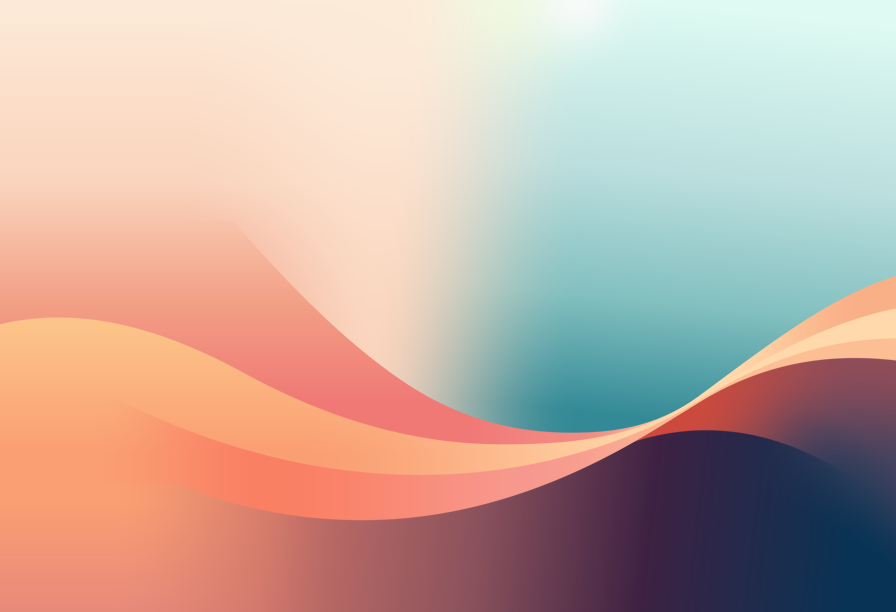
This background is drawn by a Shadertoy shader. Its source:

```glsl
// Soft peach-to-teal sky above a twisting coral ribbon and a dark lower wave.

// Sky
const vec3 CREAM       = vec3(0.99, 0.92, 0.85);
const vec3 PEACH       = vec3(0.98, 0.83, 0.74);
const vec3 SALMON      = vec3(0.95, 0.62, 0.52);
const vec3 ROSE        = vec3(0.94, 0.47, 0.46);
const vec3 MINT        = vec3(0.87, 0.98, 0.95);
const vec3 AQUA        = vec3(0.73, 0.87, 0.87);
const vec3 TEAL        = vec3(0.51, 0.75, 0.75);
const vec3 DEEP_TEAL   = vec3(0.20, 0.54, 0.59);
const vec3 PALE_LIME   = vec3(0.95, 0.98, 0.87);
const vec2 GLOW_POS    = vec2(0.645, 1.0);
const vec2 LIME_POS    = vec2(0.565, 1.0);

// Ribbon
const vec3 APRICOT     = vec3(0.99, 0.77, 0.54);
const vec3 ORANGE      = vec3(0.98, 0.62, 0.45);
const vec3 DUSTY_CORAL = vec3(0.91, 0.54, 0.48);
const vec3 CORAL       = vec3(0.98, 0.50, 0.39);
const vec3 PINK        = vec3(0.97, 0.60, 0.56);
const vec3 LIGHT_PEACH = vec3(1.00, 0.85, 0.67);
const vec3 WARM_PEACH  = vec3(0.98, 0.69, 0.53);

// Lower waves
const vec3 CLAY        = vec3(0.80, 0.45, 0.41);
const vec3 MAUVE       = vec3(0.54, 0.32, 0.36);
const vec3 PLUM        = vec3(0.24, 0.13, 0.26);
const vec3 NAVY        = vec3(0.03, 0.20, 0.33);
const vec3 BRICK       = vec3(0.80, 0.29, 0.24);
const vec3 WINE        = vec3(0.56, 0.30, 0.35);
const vec3 DUSK        = vec3(0.27, 0.26, 0.37);

// Blends four colours at increasing stops.
vec3 ramp(float t, vec4 stops, vec3 a, vec3 b, vec3 c, vec3 d) {
    vec3 col = mix(a, b, clamp((t - stops.x) / (stops.y - stops.x), 0.0, 1.0));
    col = mix(col, c, clamp((t - stops.y) / (stops.z - stops.y), 0.0, 1.0));
    return mix(col, d, clamp((t - stops.z) / (stops.w - stops.z), 0.0, 1.0));
}

// Cubic segment between two knots of (position, height, slope).
float segment(float x, vec3 a, vec3 b) {
    float w = b.x - a.x;
    float t = clamp((x - a.x) / w, 0.0, 1.0);
    float s = 1.0 - t;
    return mix(a.y, b.y, t * t * (3.0 - 2.0 * t)) + w * t * s * (a.z * s - b.z * t);
}

// Smooth curve through five knots.
float curve(float x, vec3 a, vec3 b, vec3 c, vec3 d, vec3 e) {
    if (x < b.x) return segment(x, a, b);
    if (x < c.x) return segment(x, b, c);
    if (x < d.x) return segment(x, c, d);
    return segment(x, d, e);
}

// Antialiased coverage of the area below an edge.
float below(float y, float edge) {
    float soft = 0.8 / iResolution.y;
    return smoothstep(-soft, soft, edge - y);
}

float glow(vec2 p, vec2 center, float radius) {
    vec2 d = (p - center) * vec2(iResolution.x / iResolution.y, 1.0) / radius;
    return exp(-dot(d, d));
}

void mainImage(out vec4 fragColor, in vec2 fragCoord) {
    vec2 p = fragCoord / iResolution.xy;
    float x = p.x, y = p.y;

    // Ribbon edges, from back to front
    float backEdge = curve(x, vec3(0.260, 0.639, -1.68), vec3(0.456, 0.371, -0.95),
        vec3(0.638, 0.293, 0.0), vec3(0.781, 0.354, 1.08), vec3(1.0, 0.549, 0.44));
    float crestEdge = curve(x, vec3(0.0, 0.470, 0.35), vec3(0.273, 0.390, -0.80),
        vec3(0.560, 0.274, 0.0), vec3(0.781, 0.350, 0.93), vec3(1.0, 0.496, 0.29));
    float foldEdge = curve(x, vec3(0.130, 0.348, -0.73), vec3(0.469, 0.224, 0.0),
        vec3(0.625, 0.252, 0.37), vec3(0.781, 0.346, 0.92), vec3(1.0, 0.447, 0.0));
    float frontEdge = curve(x, vec3(0.195, 0.211, -0.61), vec3(0.404, 0.150, 0.0),
        vec3(0.716, 0.285, 0.86), vec3(0.781, 0.343, 0.90), vec3(1.0, 0.411, -0.17));
    float darkEdge = 0.297 - 2.9 * (x - 0.788) * (x - 0.788);

    // Sky: warm on the left, cool on the right
    vec3 blush = ramp(1.0 - y, vec4(0.0, 0.30, 0.50, 0.66), CREAM, PEACH, SALMON, ROSE);
    vec3 cream = mix(PEACH, CREAM, smoothstep(0.35, 1.0, y));
    vec3 warm = mix(blush, cream, smoothstep(0.20, 0.42, x));
    float lift = y + 0.15 * (x - 0.70);
    vec3 cool = ramp(1.0 - lift, vec4(0.0, 0.28, 0.49, 0.68), MINT, AQUA, TEAL, DEEP_TEAL);
    float start = mix(0.37, 0.46, y);
    vec3 col = mix(warm, cool, smoothstep(start, start + mix(0.27, 0.20, y), x));
    col = mix(col, PALE_LIME, 0.75 * glow(p, LIME_POS, 0.10));
    col = mix(col, vec3(0.98), 0.9 * glow(p, GLOW_POS, 0.065));

    // Back band: rose on the left, peach past the twist
    vec3 back = mix(blush, PINK, 0.5 * smoothstep(0.50, 0.64, x));
    back = mix(back, LIGHT_PEACH, smoothstep(0.64, 0.78, x));
    back = mix(back, WARM_PEACH, smoothstep(0.80, 0.96, x));
    col = mix(col, back, below(y, backEdge));

    // Middle band with its broad orange body
    vec3 body = ramp(1.0 - y, vec4(0.53, 0.74, 0.82, 1.0), APRICOT, ORANGE, ORANGE, DUSTY_CORAL);
    vec3 middle = mix(body, LIGHT_PEACH, smoothstep(0.32, 0.80, x));
    col = mix(col, middle, below(y, crestEdge));

    // Front band, its left end melting into the body
    vec3 front = mix(CORAL, PINK, smoothstep(0.30, 0.62, x));
    front = mix(front, mix(WARM_PEACH, LIGHT_PEACH, 0.35), smoothstep(0.60, 0.80, x));
    front = mix(body, front, smoothstep(0.10, 0.30, x));
    col = mix(col, front, below(y, foldEdge));

    // Shadow below the ribbon, with a red glow by the twist
    vec3 shade = ramp(x + 0.08 * (0.2 - y), vec4(0.30, 0.54, 0.73, 0.96), CLAY, MAUVE, PLUM, NAVY);
    vec3 red = mix(BRICK, WINE, smoothstep(0.76, 0.96, x));
    red = mix(red, DUSK, smoothstep(0.0, 0.19, frontEdge - y) * smoothstep(0.72, 0.94, x));
    float darkFill = mix(below(y, darkEdge), smoothstep(0.10, -0.12, y - darkEdge),
        smoothstep(0.84, 0.96, x));
    vec3 lower = mix(shade, mix(red, shade, darkFill), smoothstep(0.70, 0.715, x));
    lower = mix(body, lower, smoothstep(0.12, 0.38, x));
    col = mix(col, lower, below(y, frontEdge));

    fragColor = vec4(col, 1.0);
}
```
